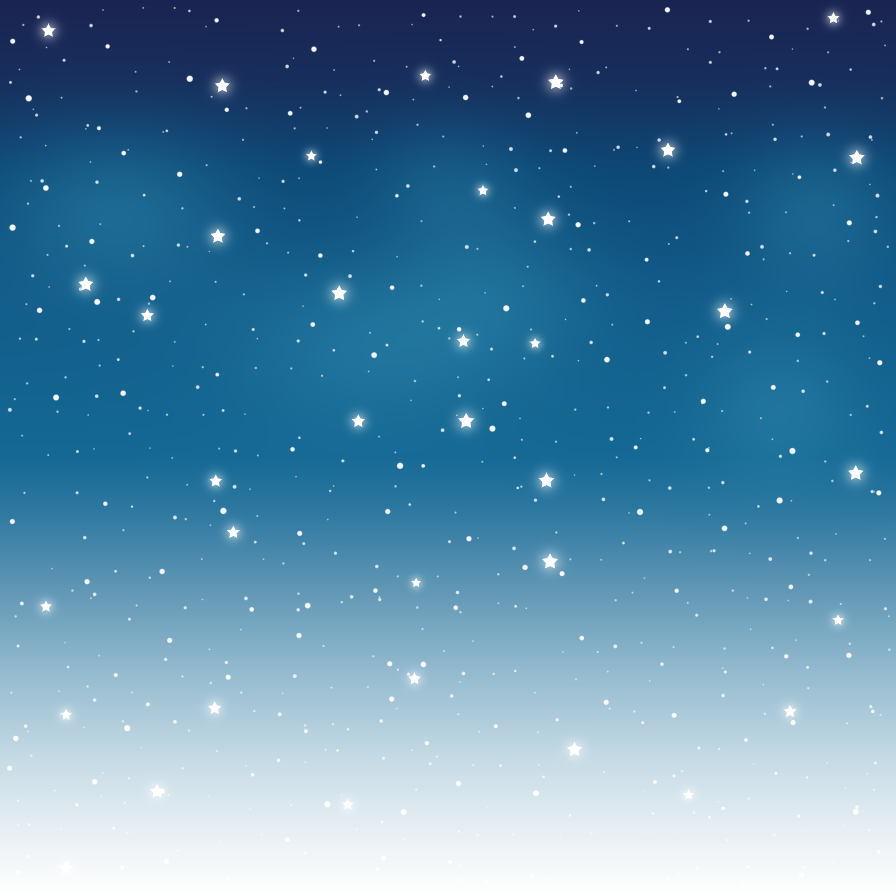
Give the GLSL for this background, as a Shadertoy shader.

```glsl
// A starry twilight sky fading from navy through teal blue to a white horizon.
// A piecewise gradient is tinted by soft elliptical glows, then covered by
// jittered grids of tiny dots, round dots and glowing five-pointed stars.

const int STOPS = 11;
const float PI = 3.14159265;
const vec3 GLOW_COLOR = vec3(0.15, 0.49, 0.64);

float hash(vec2 p) {
    return fract(sin(dot(p, vec2(127.1, 311.7))) * 43758.5453);
}

// Vertical gradient; depth runs from 0 at the top to 1 at the bottom
vec3 skyGradient(float depth) {
    float stops[STOPS] = float[](
        0.0, 0.09, 0.19, 0.34, 0.51, 0.57, 0.65, 0.75, 0.85, 0.93, 1.0);
    vec3 colors[STOPS] = vec3[](
        vec3(0.10, 0.14, 0.32), vec3(0.09, 0.18, 0.36), vec3(0.05, 0.28, 0.46),
        vec3(0.07, 0.36, 0.54), vec3(0.08, 0.41, 0.58), vec3(0.18, 0.47, 0.63),
        vec3(0.36, 0.58, 0.70), vec3(0.58, 0.73, 0.81), vec3(0.78, 0.86, 0.90),
        vec3(0.91, 0.94, 0.96), vec3(1.0));
    vec3 color = colors[0];
    for (int i = 1; i < STOPS; i++) {
        float t = clamp((depth - stops[i - 1]) / (stops[i] - stops[i - 1]), 0.0, 1.0);
        color = mix(color, colors[i], t);
    }
    return color;
}

float glow(vec2 uv, vec2 center, vec2 size) {
    vec2 d = (uv - center) / size;
    return exp(-dot(d, d));
}

// Signed distance to the edges of an upright five-pointed star
float starDistance(vec2 p, float radius) {
    float sector = PI / 5.0;
    float angle = mod(atan(p.x, p.y) + sector, 2.0 * sector) - sector;
    vec2 q = length(p) * vec2(cos(angle), abs(sin(angle)));
    vec2 tip = vec2(radius, 0.0);
    vec2 edge = 0.55 * radius * vec2(cos(sector), sin(sector)) - tip;
    return dot(q - tip, normalize(vec2(edge.y, -edge.x)));
}

// Offset from the jittered point in this cell (xy), its size factor (z)
// and whether the cell is occupied (w)
vec4 scatter(vec2 p, float cells, float density, float seed) {
    vec2 id = floor(p * cells);
    vec2 key = id + seed;
    vec2 jitter = vec2(hash(key), hash(key + 41.3));
    vec2 center = (id + mix(vec2(0.14), vec2(0.86), jitter)) / cells;
    float size = mix(0.65, 1.2, hash(key + 73.9));
    return vec4(p - center, size, step(hash(key + 17.7), density));
}

float dotLayer(vec2 p, float cells, float density, float radius, float seed, float px) {
    vec4 s = scatter(p, cells, density, seed);
    float d = length(s.xy) - radius * s.z;
    return s.w * smoothstep(px, -px, d);
}

float starLayer(vec2 p, float cells, float density, float radius, float seed, float px) {
    vec4 s = scatter(p, cells, density, seed);
    float size = radius * s.z;
    float shape = smoothstep(px, -px, starDistance(s.xy, size) - 0.1 * size);
    float halo = 0.45 * glow(s.xy, vec2(0.0), vec2(1.5 * size));
    return s.w * max(shape, halo);
}

void mainImage(out vec4 fragColor, in vec2 fragCoord) {
    vec2 uv = fragCoord / iResolution.xy;
    vec2 p = fragCoord / iResolution.y;
    float px = 0.8 / iResolution.y;

    // Sky and luminous patches
    vec3 color = skyGradient(1.0 - uv.y);
    float light = 0.60 * glow(uv, vec2(0.13, 0.76), vec2(0.13, 0.09));
    light += 0.35 * glow(uv, vec2(0.50, 0.79), vec2(0.09, 0.07));
    light += 0.65 * glow(uv, vec2(0.41, 0.61), vec2(0.15, 0.09));
    light += 0.50 * glow(uv, vec2(0.55, 0.67), vec2(0.11, 0.09));
    light += 0.50 * glow(uv, vec2(0.91, 0.76), vec2(0.09, 0.08));
    light += 0.65 * glow(uv, vec2(0.87, 0.54), vec2(0.09, 0.09));
    color = mix(color, GLOW_COLOR, min(light, 0.9));

    // Scattered stars, from faint specks to large glowing ones
    float stars = 0.65 * dotLayer(p, 23.0, 0.75, 0.0011, 3.1, px);
    stars = max(stars, 0.8 * dotLayer(p, 17.0, 0.7, 0.0018, 29.4, px));
    stars = max(stars, 0.95 * dotLayer(p, 13.0, 0.75, 0.0029, 57.2, px));
    stars = max(stars, starLayer(p, 7.0, 0.75, 0.0068, 91.6, px));
    color = mix(color, vec3(1.0), stars);

    fragColor = vec4(color, 1.0);
}
```
